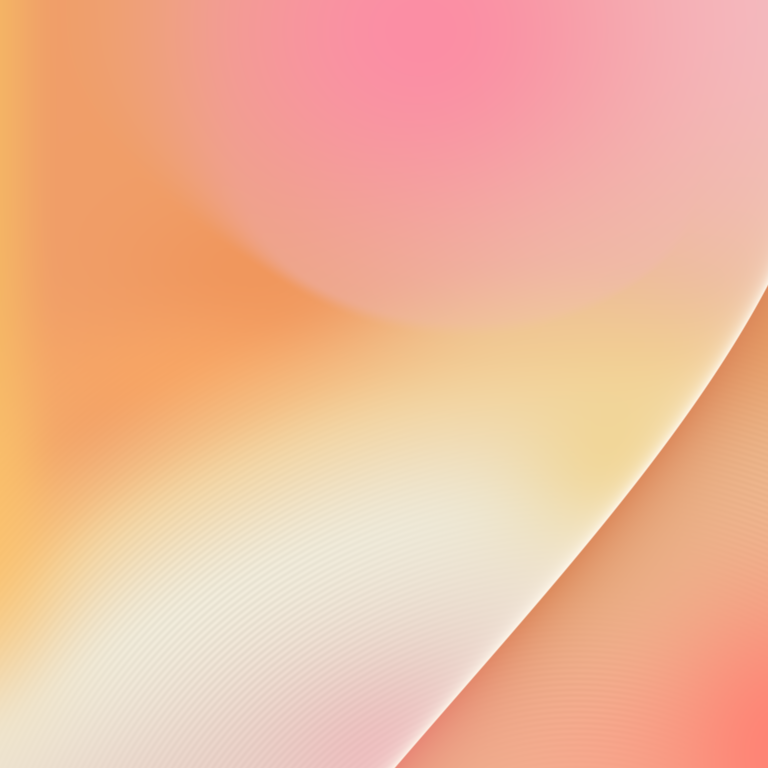
Reproduce this background procedurally as a three.js fragment shader.

```glsl
// Soft abstract backdrop: a warm sheet with a rose disc and a cream pool of
// fine arcs, cut by a bright curved rim over a shaded coral sheet.
// Built from layered colour blobs, a cubic edge and concentric sine lines.

#define DISC_CENTER vec2(0.61, 1.0)
#define DISC_RADIUS 0.43
#define ROSE_CENTER vec2(0.55, 0.96)
#define ARC_CENTER vec2(0.75, -0.35)
#define ARC_SPACING 0.0072
#define ARC_STRENGTH 0.022
#define RIM_WIDTH 0.008
#define HALO_WIDTH 0.028
#define SHADOW_WIDTH 0.055
#define EDGE_SOFTNESS 0.0014

varying vec2 vUv;

// Gaussian falloff with separate horizontal and vertical radii
float blob(vec2 p, vec2 center, vec2 radius) {
  vec2 q = (p - center) / radius;
  return exp(-dot(q, q));
}

// Approximate signed distance to the curved rim, negative on the left
float rimDistance(vec2 p) {
  float y = p.y;
  float edgeX = 0.514 + y * (0.86 + y * (0.113 - 0.40 * y));
  float slope = 0.86 + y * (0.226 - 1.2 * y);
  return (p.x - edgeX) / sqrt(1.0 + slope * slope);
}

// Fine concentric arcs, from -1 to 1
float arcLines(vec2 p) {
  return sin(6.28318 * length(p - ARC_CENTER) / ARC_SPACING);
}

// Orange ground, golden on the left and peach on the right
vec3 warmGround(vec2 p) {
  vec3 col = mix(vec3(0.94, 0.62, 0.41), vec3(0.925, 0.745, 0.57),
                 smoothstep(0.32, 0.68, p.x));
  col = mix(col, vec3(0.94, 0.58, 0.35),
            0.8 * blob(p, vec2(0.33, 0.64), vec2(0.16, 0.10)));
  col = mix(col, vec3(0.98, 0.66, 0.39),
            0.7 * blob(p, vec2(0.25, 0.51), vec2(0.22, 0.08)));
  col = mix(col, vec3(0.96, 0.73, 0.39), 0.85 * smoothstep(0.08, -0.02, p.x));
  return col;
}

// Rose disc: crisp lower left edge, diffuse towards the top
vec3 addDisc(vec3 col, vec2 p) {
  vec3 rim = mix(vec3(0.92, 0.66, 0.51), vec3(0.925, 0.75, 0.62),
                 smoothstep(0.30, 0.75, p.x));
  vec3 disc = mix(rim, vec3(0.955, 0.74, 0.75),
                  blob(p, vec2(1.0, 1.0), vec2(0.36, 0.32)));
  disc = mix(disc, vec3(0.985, 0.555, 0.645),
             blob(p, ROSE_CENTER, vec2(0.30, 0.27)));
  float soft = mix(0.012, 0.13, smoothstep(0.62, 0.95, p.y));
  float inside = smoothstep(soft, -soft, length(p - DISC_CENTER) - DISC_RADIUS);
  float openSide = smoothstep(0.60, 0.95, p.x) * smoothstep(0.45, 0.75, p.y);
  return mix(col, disc, max(inside, openSide));
}

// Cream pool below a slanted, curved horizon
vec3 addPool(vec3 col, vec2 p) {
  float depth = 0.25 + p.x * (0.75 - 0.5 * p.x) - p.y;
  col = mix(col, vec3(0.955, 0.815, 0.59), smoothstep(-0.14, 0.07, depth));
  col = mix(col, vec3(0.93, 0.91, 0.845), smoothstep(-0.03, 0.21, depth));
  col = mix(col, vec3(0.905, 0.815, 0.775), smoothstep(0.18, 0.46, depth));
  col = mix(col, vec3(0.985, 0.76, 0.43),
            0.8 * blob(p, vec2(-0.02, 0.32), vec2(0.10, 0.20)));
  col = mix(col, vec3(0.945, 0.825, 0.55),
            0.85 * blob(p, vec2(0.82, 0.40), vec2(0.15, 0.13)));
  col = mix(col, vec3(0.93, 0.70, 0.72),
            0.85 * blob(p, vec2(0.53, -0.01), vec2(0.15, 0.12)));
  float lineMask = blob(p, vec2(0.31, 0.17), vec2(0.24, 0.21));
  return col + ARC_STRENGTH * lineMask * arcLines(p);
}

// Shaded sheet to the right of the rim
vec3 coralSheet(vec2 p, float d) {
  vec3 col = vec3(0.925, 0.74, 0.575);
  col = mix(col, vec3(0.92, 0.64, 0.39),
            0.8 * blob(p, vec2(1.0, 0.60), vec2(0.12, 0.13)));
  col = mix(col, vec3(0.97, 0.66, 0.56),
            0.8 * blob(p, vec2(0.80, 0.0), vec2(0.22, 0.14)));
  col = mix(col, vec3(1.0, 0.51, 0.455),
            blob(p, vec2(1.03, 0.02), vec2(0.18, 0.22)));
  vec3 shadow = mix(vec3(0.91, 0.52, 0.46), vec3(0.86, 0.53, 0.35),
                    smoothstep(0.0, 0.25, p.y));
  col = mix(col, shadow, 0.95 * exp(-max(d, 0.0) / SHADOW_WIDTH));
  float lineMask = blob(p, vec2(0.76, 0.09), vec2(0.10, 0.09))
                 + blob(p, vec2(1.0, 0.36), vec2(0.07, 0.14));
  return col + 0.4 * ARC_STRENGTH * lineMask * arcLines(p);
}

void main() {
  vec2 p = vUv;
  float d = rimDistance(p);

  vec3 sheet = addPool(addDisc(warmGround(p), p), p);

  // Bright rim with a wider halo on the left sheet
  float inward = min(d, 0.0);
  float glow = 0.68 * exp(inward / RIM_WIDTH) + 0.27 * exp(inward / HALO_WIDTH);
  sheet = mix(sheet, vec3(1.0, 0.975, 0.93), glow);

  float cut = smoothstep(-EDGE_SOFTNESS, EDGE_SOFTNESS, d);
  gl_FragColor = vec4(mix(sheet, coralSheet(p, d), cut), 1.0);
}
```
